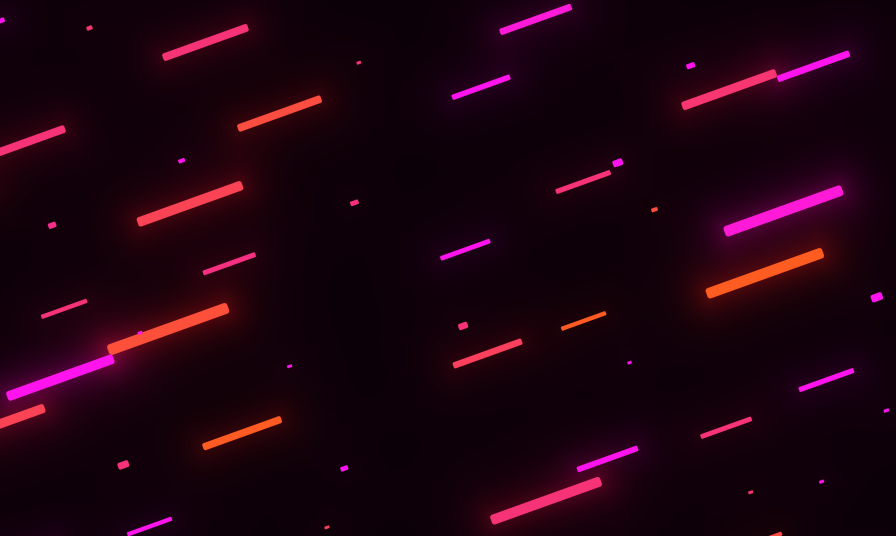
Reproduce this background procedurally as a Shadertoy shader.

```glsl
// Neon streaks and small dashes, all tilted the same way, over a near-black plum.
// Rounded boxes are scattered by a low-discrepancy sequence; large ones glow,
// and stretched gradient noise faintly varies the backdrop.

#define STREAKS 29
#define DASHES 24
#define TILT 0.345
#define BACKDROP vec3(0.046, 0.0, 0.031)
#define MAGENTA vec3(1.0, 0.08, 0.93)
#define ROSE vec3(0.97, 0.2, 0.47)
#define EMBER vec3(1.0, 0.36, 0.13)
#define GLOW_MIN 0.05
#define GLOW_MAX 0.25
#define GLOW_REACH 0.036

vec3 hash3(float n) {
    vec3 p = fract(vec3(n) * vec3(0.1031, 0.1030, 0.0973));
    p += dot(p, p.yzx + 33.33);
    return fract((p.xxy + p.yzz) * p.zyx);
}

float cornerSlope(vec2 cell, vec2 corner, vec2 f) {
    vec2 gradient = hash3(dot(cell + corner, vec2(17.0, 59.3))).xy * 2.0 - 1.0;
    return dot(gradient, f - corner);
}

float gradientNoise(vec2 p) {
    vec2 cell = floor(p), f = fract(p);
    vec2 u = f * f * f * (f * (f * 6.0 - 15.0) + 10.0);
    float low = mix(cornerSlope(cell, vec2(0, 0), f), cornerSlope(cell, vec2(1, 0), f), u.x);
    float high = mix(cornerSlope(cell, vec2(0, 1), f), cornerSlope(cell, vec2(1, 1), f), u.x);
    return mix(low, high, u.y);
}

float roundedBox(vec2 p, vec2 halfSize) {
    float radius = 0.55 * halfSize.y;
    vec2 q = abs(p) - halfSize + radius;
    return length(max(q, 0.0)) + min(max(q.x, q.y), 0.0) - radius;
}

// Magenta through rose to ember
vec3 neon(float t) {
    vec3 c = mix(MAGENTA, ROSE, smoothstep(0.35, 0.52, t));
    return mix(c, EMBER, smoothstep(0.6, 0.95, t));
}

// Evenly spread point, slightly past the canvas edges and thinner mid-canvas
vec2 scatter(float i, vec2 jitter, float aspect) {
    vec2 p = fract(0.5 + i * vec2(0.7549, 0.5698)) + 0.1 * (jitter - 0.5);
    float side = 2.0 * p.x - 1.0;
    p.x = 0.5 + 0.5 * sign(side) * pow(abs(side), 0.8);
    return (0.5 + (p - 0.5) * 1.06) * vec2(aspect, 1.0);
}

void mainImage(out vec4 fragColor, in vec2 fragCoord) {
    vec2 uv = fragCoord / iResolution.y;
    float aspect = iResolution.x / iResolution.y;
    float pixel = 1.0 / iResolution.y;
    float c = cos(TILT), s = sin(TILT);
    mat2 untilt = mat2(c, -s, s, c);

    vec3 glow = vec3(0.0);
    vec4 ink = vec4(0.0);   // premultiplied

    for (int i = 0; i < STREAKS + DASHES; i++) {
        float id = float(i);
        bool isStreak = i < STREAKS;
        vec3 place = hash3(id + 11.7);
        vec3 look = hash3(id * 3.1 + 71.3);
        float size = look.x * look.x;

        vec2 streakSize = vec2(mix(0.042, 0.12, size), mix(0.0038, 0.0105, size));
        float dashHeight = mix(0.0026, 0.0075, size);
        vec2 dashSize = vec2(dashHeight * mix(1.4, 1.9, look.z), dashHeight);
        vec2 halfSize = isStreak ? streakSize : dashSize;

        vec2 local = untilt * (uv - scatter(id, place.xy, aspect));
        float d = roundedBox(local, halfSize);
        vec3 tint = neon(look.y);

        // Body with a one-pixel soft edge
        float cover = 1.0 - smoothstep(-0.7 * pixel, 0.7 * pixel, d);
        ink = mix(ink, vec4(tint, 1.0), cover);

        // Saturated halo, stronger on larger streaks
        float strength = isStreak ? mix(GLOW_MIN, GLOW_MAX, size) : 0.02;
        glow += tint * tint * strength * exp(-max(d, 0.0) / GLOW_REACH);
    }

    // Backdrop grain runs along the streaks
    float haze = gradientNoise(untilt * uv * vec2(2.5, 9.0));
    vec3 color = BACKDROP * (1.0 + 0.2 * haze) + glow;
    color = color * (1.0 - ink.a) + ink.rgb;
    fragColor = vec4(color, 1.0);
}
```
